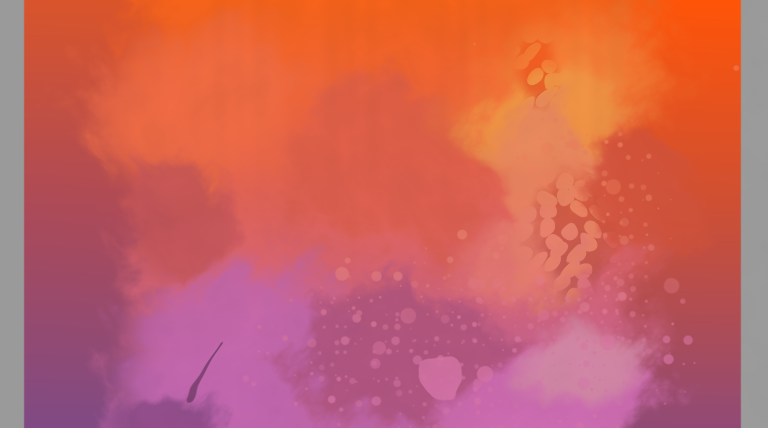
A WebGL 1 fragment shader for this background:

```glsl
precision highp float;
// Ragged watercolour washes from orange to violet, with splatter, between grey side margins.
uniform vec2 u_resolution;

#define ASPECT 1.786
#define MARGIN_LEFT 0.056
#define MARGIN_RIGHT 1.723
#define WARP 0.022
#define RAGGED 0.95
#define MOTTLE 0.07
#define DROP_SCALE 13.0
#define DROP_DENSITY 0.75
#define LACE_SCALE 24.0

vec2 hash2(vec2 p) {
  return fract(sin(vec2(dot(p, vec2(127.1, 311.7)), dot(p, vec2(269.5, 183.3)))) * 43758.5);
}

// Distance to the nearest jittered cell point
float cellular(vec2 p) {
  vec2 cell = floor(p), f = fract(p);
  float nearest = 2.0;
  for (int j = -1; j <= 1; j++)
    for (int i = -1; i <= 1; i++) {
      vec2 o = vec2(float(i), float(j));
      nearest = min(nearest, length(o + hash2(cell + o) - f));
    }
  return nearest;
}

float fractalCells(vec2 p) {
  float sum = 0.0, amp = 0.5;
  for (int i = 0; i < 5; i++) {
    sum += amp * (cellular(p) - 0.45);
    p = mat2(1.6, 1.2, -1.2, 1.6) * p + 3.7;
    amp *= 0.55;
  }
  return sum;
}

// Layered sine distortion
vec2 warp(vec2 p) {
  float freq = 9.0, amp = WARP;
  for (int i = 0; i < 5; i++) {
    p += amp * sin(p.yx * freq + vec2(1.3, 4.1) * float(i + 1));
    freq *= 1.9;
    amp *= 0.55;
  }
  return p;
}

float blob(vec2 p, vec2 centre, vec2 radius, float soft, float rough) {
  return 1.0 - smoothstep(1.0 - soft, 1.0 + soft, length((p - centre) / radius) + rough);
}

float stroke(vec2 p, vec2 a, vec2 b, float width, float px) {
  vec2 d = b - a;
  float t = clamp(dot(p - a, d) / dot(d, d), 0.0, 1.0);
  return 1.0 - smoothstep(-px, px, length(p - a - d * t) - width * (1.0 - 0.6 * t));
}

vec3 ramp(float y, vec3 low, vec3 mid, vec3 high) {
  return y < 0.5 ? mix(low, mid, y * 2.0) : mix(mid, high, y * 2.0 - 1.0);
}

// Round drops of several sizes inside the splattered zones
float splatter(vec2 p, float px) {
  float cover = 0.0, scale = DROP_SCALE;
  for (int i = 0; i < 3; i++) {
    vec2 g = p * scale + float(i) * 5.3, id = floor(g);
    vec2 h = hash2(id), k = hash2(id + 71.0), at = (id + 0.5 - float(i) * 5.3) / scale;
    float zone = blob(at, vec2(1.12, 0.2), vec2(0.42, 0.2), 0.5, 0.0)
               + blob(at, vec2(1.36, 0.48), vec2(0.15, 0.25), 0.5, 0.0);
    float radius = mix(0.05, 0.26, k.x * k.x);
    float drop = 1.0 - smoothstep(-px * scale, px * scale, length(g - id - 0.3 - 0.4 * h) - radius);
    cover = max(cover, drop * step(k.y, DROP_DENSITY * zone) * (0.35 + 0.4 * h.y));
    scale *= 1.6;
  }
  return cover;
}

void main() {
  vec2 p = gl_FragCoord.xy / u_resolution * vec2(ASPECT, 1.0);
  float px = 1.0 / u_resolution.y;
  vec2 q = warp(p);
  float n = fractalCells(q * 7.0), rough = n * RAGGED;

  // Dim outer paper and brighter inner paint
  vec3 leftTone = ramp(p.y, vec3(0.50, 0.29, 0.52), vec3(0.67, 0.29, 0.35), vec3(0.85, 0.33, 0.17));
  vec3 rightTone = ramp(p.y, vec3(0.57, 0.29, 0.46), vec3(0.80, 0.31, 0.21), vec3(1.0, 0.33, 0.03));
  vec3 outer = mix(leftTone, rightTone, smoothstep(0.05, 1.7, p.x));
  vec3 inner = ramp(p.y, vec3(0.74, 0.39, 0.66), vec3(0.86, 0.38, 0.35), vec3(0.95, 0.38, 0.10));
  float x = q.x + 0.22 * rough;
  float paint = smoothstep(0.24, 0.40, x) * (1.0 - smoothstep(1.40, 1.56, x));
  vec3 col = mix(outer, inner, paint);

  // Warm washes
  col = mix(col, vec3(0.93, 0.42, 0.27), 0.75 * blob(q, vec2(0.50, 0.76), vec2(0.25, 0.17), 0.35, rough));
  col = mix(col, vec3(0.85, 0.36, 0.29), 0.65 * blob(q, vec2(0.90, 0.61), vec2(0.22, 0.20), 0.25, rough));
  col = mix(col, vec3(0.95, 0.52, 0.22), 0.70 * blob(q, vec2(1.32, 0.80), vec2(0.22, 0.14), 0.45, rough));
  col = mix(col, vec3(0.93, 0.60, 0.28), 0.75 * blob(q, vec2(1.29, 0.73), vec2(0.16, 0.11), 0.30, rough));
  col = mix(col, vec3(0.91, 0.53, 0.38), 0.85 * blob(q, vec2(1.28, 0.53), vec2(0.11, 0.22), 0.30, rough));
  col = mix(col, vec3(0.90, 0.49, 0.44), 0.65 * blob(q, vec2(1.20, 0.41), vec2(0.14, 0.10), 0.30, rough));

  // Shaded patches on both sides and below the centre
  col = mix(col, vec3(0.74, 0.32, 0.34), 0.75 * blob(q, vec2(0.41, 0.52), vec2(0.11, 0.15), 0.22, -rough));
  col = mix(col, vec3(0.81, 0.32, 0.23), 0.80 * blob(q, vec2(1.49, 0.53), vec2(0.13, 0.15), 0.25, -rough));
  col = mix(col, vec3(0.75, 0.40, 0.69), 0.80 * blob(q, vec2(0.55, 0.17), vec2(0.23, 0.20), 0.35, rough));
  col = mix(col, vec3(0.67, 0.32, 0.48), 0.85 * blob(q, vec2(0.94, 0.16), vec2(0.27, 0.17), 0.20, -rough));

  // Pink pools and dark tuft along the bottom
  col = mix(col, vec3(0.80, 0.42, 0.69), 0.90 * blob(q, vec2(1.29, 0.05), vec2(0.24, 0.13), 0.25, rough));
  col = mix(col, vec3(0.82, 0.54, 0.64), 0.85 * blob(q, vec2(1.36, 0.14), vec2(0.13, 0.08), 0.35, rough));
  col = mix(col, vec3(0.54, 0.29, 0.52), 0.85 * blob(q, vec2(0.41, 0.03), vec2(0.11, 0.07), 0.20, -rough));
  col = mix(col, vec3(0.46, 0.24, 0.42), 0.85 * stroke(q, vec2(0.45, 0.09), vec2(0.505, 0.19), 0.008, px));

  // Splatter, one large drop and dark lace
  vec3 dropTone = mix(vec3(0.83, 0.45, 0.65), vec3(0.92, 0.50, 0.36), smoothstep(0.1, 0.6, p.y));
  col = mix(col, dropTone, splatter(p, px));
  col = mix(col, dropTone, 0.85 * blob(q, vec2(1.035, 0.145), vec2(0.05), 0.05, 0.4 * rough));
  float lace = smoothstep(0.42, 0.50, cellular(q * LACE_SCALE) + 0.3 * n);
  float laceZone = blob(p, vec2(1.34, 0.45), vec2(0.09, 0.12), 0.4, rough)
                 + blob(p, vec2(1.25, 0.84), vec2(0.05, 0.07), 0.4, rough);
  col = mix(col, outer, 0.75 * lace * min(laceZone, 1.0));

  // Pigment mottling and faint vertical drips
  float drips = sin(p.x * 61.0 + 2.0 * sin(p.x * 23.0)) * sin(p.x * 37.0 + p.y * 2.0);
  col *= 1.0 + paint * (MOTTLE * n + 0.012 * drips * smoothstep(0.3, 0.9, p.y));

  // Grey side margins
  float inside = smoothstep(-px, px, p.x - MARGIN_LEFT) * smoothstep(-px, px, MARGIN_RIGHT - p.x);
  vec3 grey = vec3(0.605 + 0.02 * n * step(1.0, p.x));
  gl_FragColor = vec4(mix(grey, col, inside), 1.0);
}
```
